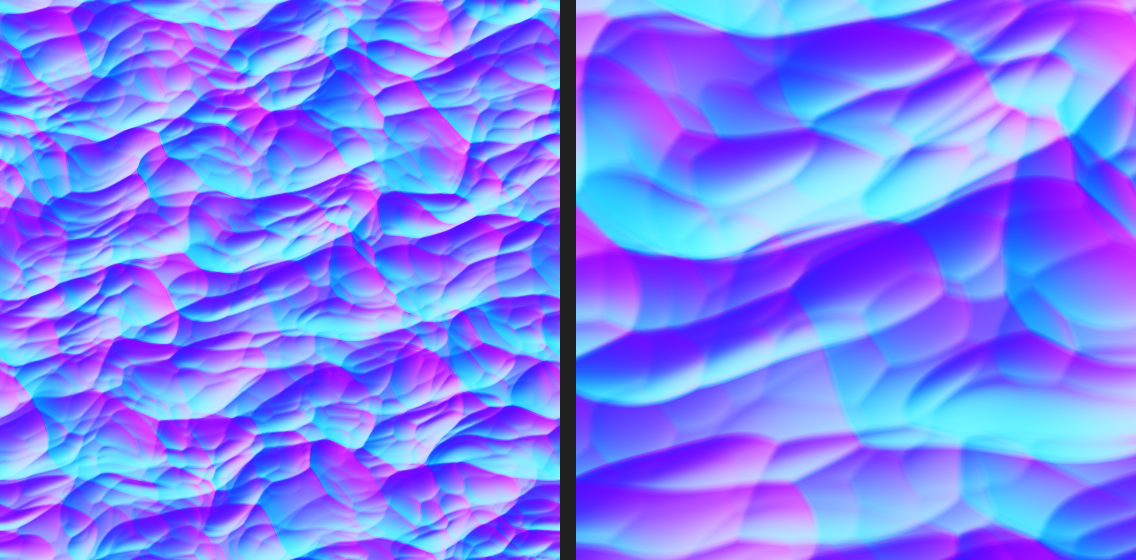
Left, the full canvas; right, a detail of the centre.
This texture map is drawn by a Shadertoy shader. Its source:

```glsl
const float TAU = 6.2831853;
const float REACH = 0.64; // cells farther than the 3x3 block never get below this

vec2 hash2(vec2 cell, float seed) {
    vec2 k = vec2(dot(cell, vec2(127.1, 311.7)), dot(cell, vec2(269.5, 183.3)));
    return fract(sin(k + seed * 17.31) * 43758.5);
}

vec2 rotate(vec2 v, float angle) {
    float c = cos(angle), s = sin(angle);
    return vec2(c * v.x + s * v.y, c * v.y - s * v.x);
}

// Whole-number sine waves bend the creases and still wrap.
vec2 bend(vec2 p, float freq, float amount) {
    vec2 a = TAU * freq * p;
    return amount * vec2(sin(a.y + 1.7 * sin(TAU * p.x)) + 0.5 * sin(a.x + a.y + 2.1),
                         sin(a.x + 1.3 * sin(TAU * p.y)) + 0.5 * sin(a.x - a.y + 4.4));
}

// Wrapped cellular noise: stretched bowls that meet in sharp ridges.
float folds(vec2 p, vec2 grid, float seed) {
    vec2 q = p * grid;
    vec2 base = floor(q);
    float nearest = REACH;
    for (int j = -1; j <= 1; j++) {
        for (int i = -1; i <= 1; i++) {
            vec2 cell = base + vec2(i, j);
            vec2 id = mod(cell, grid);
            vec2 site = hash2(id, seed);
            vec2 trait = hash2(id, seed + 5.0);
            // Most folds rise to the right, the others fall steeply.
            float angle = mix(-1.15, 0.45, step(0.35, trait.x)) + 0.5 * (trait.y - 0.5);
            vec2 d = rotate(q - cell - site, angle) * vec2(0.8, 1.35);
            nearest = min(nearest, dot(d, d) + 0.22 * fract(trait.y * 7.0));
        }
    }
    return nearest * (0.35 + nearest) / grid.y;
}

// Slow mask that leaves some areas smoother than others.
float patches(vec2 p, float phase) {
    vec2 a = TAU * p;
    return 0.5 + 0.25 * (sin(2.0 * a.x + a.y + phase) + sin(3.0 * a.y - a.x + 2.0 * phase));
}

float swell(vec2 p) {
    vec2 a = TAU * p;
    return sin(2.0 * a.x - 3.0 * a.y + sin(3.0 * a.x))
         + 0.6 * sin(3.0 * a.x + 5.0 * a.y + 1.5 * sin(2.0 * a.y));
}

float paperHeight(vec2 p) {
    vec2 large = p + bend(p, 3.0, 0.011) + bend(p, 8.0, 0.003);
    vec2 small = large + bend(p.yx, 5.0, 0.006);
    float h = 0.68 * folds(large, vec2(5.0, 8.0), 1.0);
    h += mix(0.35, 0.85, patches(p, 0.8)) * folds(small, vec2(9.0, 14.0), 2.0);
    h += mix(0.1, 0.5, patches(p, 3.1)) * folds(small, vec2(19.0, 27.0), 3.0);
    return h + 0.005 * swell(p);
}

vec2 slope(vec2 p, float radius) {
    vec2 e = vec2(radius, 0.0);
    return vec2(paperHeight(p + e.xy) - paperHeight(p - e.xy),
                paperHeight(p + e.yx) - paperHeight(p - e.yx)) / (2.0 * radius);
}

// Red faces left, green faces up, blue stays full.
vec3 encodeNormal(vec2 s) {
    vec2 n = vec2(s.x, -s.y) * inversesqrt(1.0 + dot(s, s));
    return vec3(0.5 + 0.5 * n, 1.0);
}

void mainImage(out vec4 fragColor, in vec2 fragCoord) {
    vec2 uv = fragCoord / iResolution.xy;
    float strength = 1.1;
    fragColor = vec4(encodeNormal(strength * slope(uv, 0.003)), 1.0);
}
```
